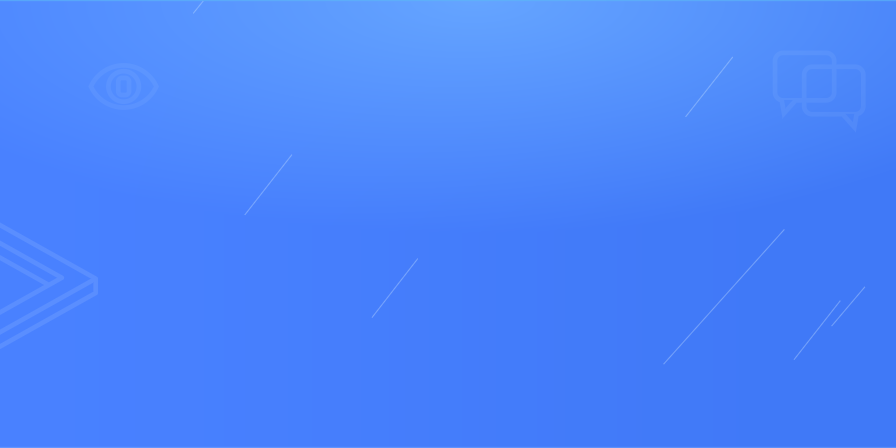
A WebGL 2 fragment shader for this background:

```glsl
#version 300 es
precision highp float;
// Blue backdrop: a horizontal gradient lit by a wide elliptical glow at the top,
// crossed by thin slanted streaks and faint outlined icons (eye, bubbles, chevrons).
// All outlines are distance functions; the canvas is 2 units wide and 1 high.

#define GLOW_CENTER vec2(1.06, 1.0)
#define GLOW_RADIUS vec2(1.42, 0.52)
#define STREAK_HALF_WIDTH 0.0012
#define STREAK_ALPHA 0.36
#define ICON_HALF_WIDTH 0.0052
#define ICON_ALPHA 0.075
#define CHEVRON_ALPHA 0.13
#define CHEVRON_SLOPE 0.56
#define RIM 0.0026

uniform vec2 u_resolution;
out vec4 outColor;

const vec3 BLUE_LEFT = vec3(0.285, 0.505, 1.0);
const vec3 BLUE_RIGHT = vec3(0.250, 0.473, 0.968);
const vec3 GLOW_COLOR = vec3(0.395, 0.645, 1.0);
const vec3 RIM_COLOR = vec3(0.36, 0.72, 0.96);
const vec3 LINE_COLOR = vec3(0.80, 0.90, 1.0);

// Streaks as lower end, upper end
const vec4 STREAKS[7] = vec4[7](
  vec4(0.432, 0.971, 0.453, 0.997), vec4(1.531, 0.740, 1.635, 0.872),
  vec4(0.547, 0.521, 0.651, 0.654), vec4(0.831, 0.292, 0.932, 0.422),
  vec4(1.482, 0.188, 1.750, 0.487), vec4(1.773, 0.198, 1.875, 0.328),
  vec4(1.857, 0.273, 1.930, 0.359));

// Chevrons as tip position, then the signs of the two arms
const vec4 CHEVRONS[4] = vec4[4](
  vec4(0.2135, 0.378, 1.0, -1.0), vec4(0.2135, 0.346, -1.0, -1.0),
  vec4(0.138, 0.380, 1.0, -1.0), vec4(0.107, 0.365, 1.0, 1.0));

float segmentDist(vec2 p, vec2 a, vec2 b) {
  vec2 ab = b - a;
  return length(p - a - ab * clamp(dot(p - a, ab) / dot(ab, ab), 0.0, 1.0));
}

float roundBoxDist(vec2 p, vec2 halfSize, float r) {
  vec2 q = abs(p) - halfSize + r;
  return length(max(q, 0.0)) + min(max(q.x, q.y), 0.0) - r;
}

// Rounded speech bubble with a tail near its lower left corner
float bubbleDist(vec2 p) {
  vec2 q = p - vec2(-0.046, -0.082);
  float sides = max(dot(q, vec2(-0.985, -0.17)), dot(q, vec2(0.745, -0.667)));
  float tail = max(sides, q.y - 0.035);
  return min(roundBoxDist(p, vec2(0.066, 0.053), 0.018), tail);
}

// Lens outline, iris ring and a small rounded pupil
float eyeDist(vec2 p) {
  float lens = abs(length(vec2(p.x, abs(p.y) + 0.0332)) - 0.0802);
  float iris = abs(length(p) - 0.034);
  float pupil = abs(roundBoxDist(p, vec2(0.012, 0.019), 0.008));
  return min(lens, min(iris, pupil));
}

float chevronDist(vec2 p) {
  float d = segmentDist(p, CHEVRONS[0].xy, CHEVRONS[1].xy);
  for (int i = 0; i < 4; i++) {
    vec4 c = CHEVRONS[i];
    vec2 upper = c.xy + 0.3 * vec2(-1.0, c.z * CHEVRON_SLOPE);
    vec2 lower = c.xy + 0.3 * vec2(-1.0, c.w * CHEVRON_SLOPE);
    d = min(d, min(segmentDist(p, c.xy, upper), segmentDist(p, c.xy, lower)));
  }
  return d;
}

// Smooth coverage of a stroke, in units of one screen sample
float stroke(float d, float halfWidth) {
  float px = 1.0 / u_resolution.y;
  return clamp((halfWidth - d) / px + 0.5, 0.0, 1.0);
}

void main() {
  vec2 p = gl_FragCoord.xy / u_resolution * vec2(2.0, 1.0);

  // Gradient and glow
  vec3 color = mix(BLUE_LEFT, BLUE_RIGHT, smoothstep(0.0, 2.0, p.x));
  float glow = 1.0 - length((p - GLOW_CENTER) / GLOW_RADIUS);
  color = mix(color, GLOW_COLOR, clamp(glow, 0.0, 1.0));

  // Icons
  float icons = eyeDist(p - vec2(0.276, 0.807));
  icons = min(icons, abs(bubbleDist(p - vec2(1.796, 0.829))));
  icons = min(icons, abs(bubbleDist((p - vec2(1.861, 0.798)) * vec2(-1.0, 1.0))));
  color = mix(color, LINE_COLOR, ICON_ALPHA * stroke(icons, ICON_HALF_WIDTH));
  color = mix(color, LINE_COLOR, CHEVRON_ALPHA * stroke(chevronDist(p), ICON_HALF_WIDTH));

  // Slanted streaks
  float streaks = 1e3;
  for (int i = 0; i < 7; i++)
    streaks = min(streaks, segmentDist(p, STREAKS[i].xy, STREAKS[i].zw));
  color = mix(color, LINE_COLOR, STREAK_ALPHA * stroke(streaks, STREAK_HALF_WIDTH));

  // Thin bright rims along the top and bottom
  color = mix(color, RIM_COLOR, 0.6 * stroke(1.0 - p.y, RIM));
  color = mix(color, LINE_COLOR, 0.2 * stroke(p.y, RIM));
  outColor = vec4(color, 1.0);
}
```
